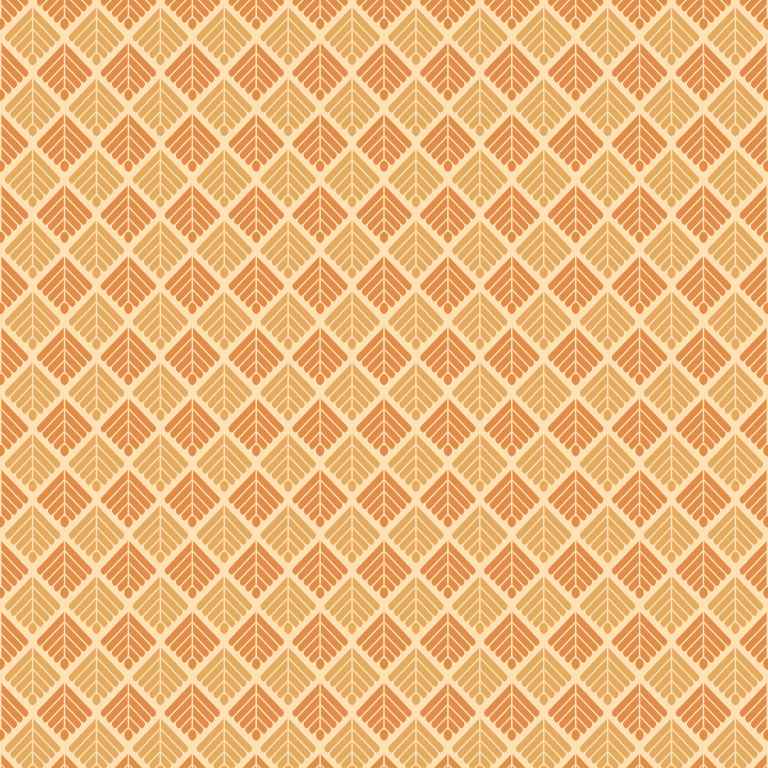
Give the GLSL for this pattern, as a WebGL 1 fragment shader.

```glsl
precision mediump float;
// Staggered rows of diamond-shaped leaves in orange and ochre on cream.
// Each leaf is four mirrored rounded bands, split by thin veins, over a bud;
// two offset lattices of the same distance function fill the canvas.

uniform vec2 u_resolution;

// Signed distance to a leaf with its tip at the origin; y points down the spine.
float leafDistance(vec2 p) {
    float x = abs(p.x);

    // Skewed axes: "across" steps from band to band, "along" runs to the lobes.
    float across = p.y - 1.05 * x;
    float along = p.y + x;
    float band = clamp(floor(across / 0.18), 0.0, 3.0);
    float offset = across - 0.18 * band - 0.09;

    // Band with a rounded, slightly drooping outer end.
    float lobeEnd = 0.95 + 0.2 * clamp(offset, -0.08, 0.08);
    vec2 q = vec2(along - lobeEnd, abs(offset) - 0.074) / 1.43;
    float radius = 0.042;
    q += radius;
    float bands = length(max(q, 0.0)) + min(max(q.x, q.y), 0.0) - radius;

    // Light spine along the middle.
    bands = max(bands, 0.012 - x);

    // Bud pointed at both ends, below the last pair of bands.
    float bud = length(vec2(x + 0.0298, p.y - 0.84)) - 0.0948;
    return min(bands, bud);
}

// Antialiased coverage of one lattice of leaves.
float leafLayer(vec2 p, float pixel) {
    const float rowHeight = 1.113;
    vec2 cell = vec2(fract(p.x + 0.5) - 0.5, mod(p.y, rowHeight));
    return clamp(0.5 - leafDistance(cell) / pixel, 0.0, 1.0);
}

void main() {
    // One unit is one leaf column; y runs downward from the top edge.
    const float columns = 12.02;
    float pixel = columns / u_resolution.y;
    vec2 p = vec2(gl_FragCoord.x, u_resolution.y - gl_FragCoord.y) * pixel;
    p -= vec2(0.01, 0.648);

    vec3 color = vec3(1.0, 0.88, 0.70);
    color = mix(color, vec3(0.88, 0.55, 0.29), leafLayer(p, pixel));
    color = mix(color, vec3(0.89, 0.67, 0.38),
                leafLayer(p + vec2(0.5, 0.5565), pixel));
    gl_FragColor = vec4(color, 1.0);
}
```
